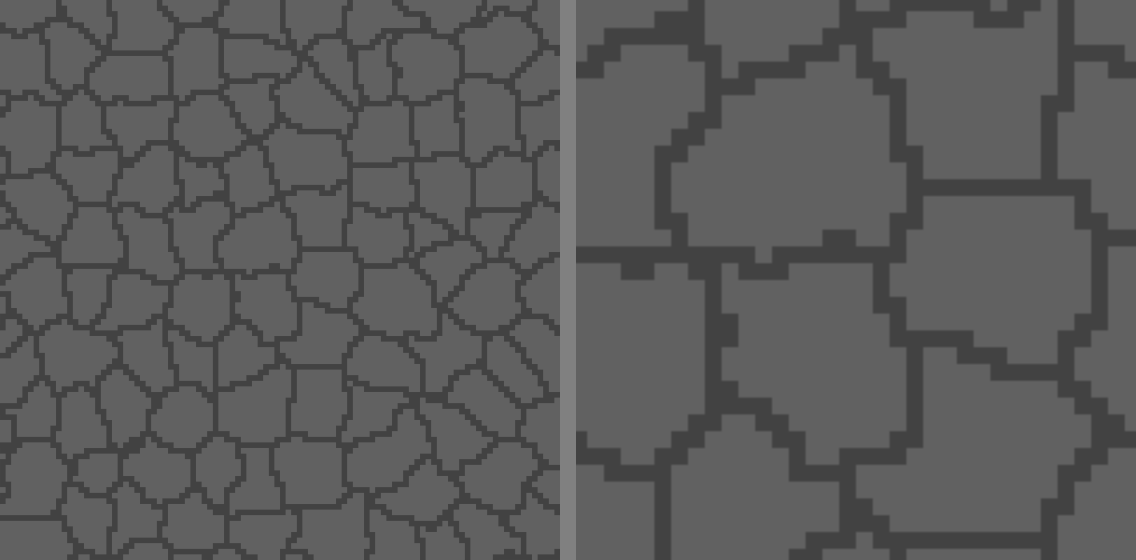
Left: the whole. Right: its middle third, enlarged.
Write a three.js fragment shader that draws this texture.

```glsl
// Draws grey cobblestones with dark stair-stepped joints on a coarse block grid.
varying vec2 vUv;

const float BLOCKS = 100.0; // blocks across the canvas
const float STONES = 9.5;   // stones across the canvas

vec2 hash2(vec2 p) {
  p = vec2(dot(p, vec2(127.1, 311.7)), dot(p, vec2(269.5, 183.3)));
  return fract(sin(p) * 43758.545);
}

float cornerSlope(vec2 corner, vec2 offset) {
  return dot(hash2(corner) * 2.0 - 1.0, offset);
}

float gradientNoise(vec2 p) {
  vec2 i = floor(p);
  vec2 f = fract(p);
  vec2 u = f * f * (3.0 - 2.0 * f);
  vec2 e = vec2(1.0, 0.0);
  return mix(
    mix(cornerSlope(i, f), cornerSlope(i + e.xy, f - e.xy), u.x),
    mix(cornerSlope(i + e.yx, f - e.yx), cornerSlope(i + e.xx, f - e.xx), u.x),
    u.y);
}

// Identity of the stone under a block: nearest jittered seed, with bent borders
vec2 stoneAt(vec2 block) {
  vec2 p = (block + 0.5) / BLOCKS * STONES + 20.0;
  p += 0.38 * vec2(gradientNoise(p * 1.7), gradientNoise(p * 1.7 + 53.0));
  vec2 home = floor(p);
  vec2 nearest = home;
  float best = 9.0;
  for (int y = -1; y <= 1; y++) {
    for (int x = -1; x <= 1; x++) {
      vec2 cell = home + vec2(float(x), float(y));
      vec2 d = cell + 0.5 + 0.8 * (hash2(cell) - 0.5) - p;
      float dist = dot(d, d);
      if (dist < best) {
        best = dist;
        nearest = cell;
      }
    }
  }
  return nearest;
}

// A block is joint when its 2 x 2 neighbourhood touches more than one stone
float jointAt(vec2 block) {
  vec2 stone = stoneAt(block);
  vec2 e = vec2(1.0, 0.0);
  float change = distance(stone, stoneAt(block + e.xy))
               + distance(stone, stoneAt(block + e.yx))
               + distance(stone, stoneAt(block + e.xx));
  return step(0.5, change);
}

void main() {
  // Blend neighbouring blocks over a narrow band to smooth their edges
  vec2 p = vUv * BLOCKS - 0.5;
  vec2 block = floor(p);
  vec2 blend = smoothstep(0.4, 0.6, fract(p));
  vec2 e = vec2(1.0, 0.0);
  float joint = mix(
    mix(jointAt(block), jointAt(block + e.xy), blend.x),
    mix(jointAt(block + e.yx), jointAt(block + e.xx), blend.x),
    blend.y);

  vec3 stoneGrey = vec3(0.38);
  vec3 jointGrey = vec3(0.26);
  gl_FragColor = vec4(mix(stoneGrey, jointGrey, joint), 1.0);
}
```
